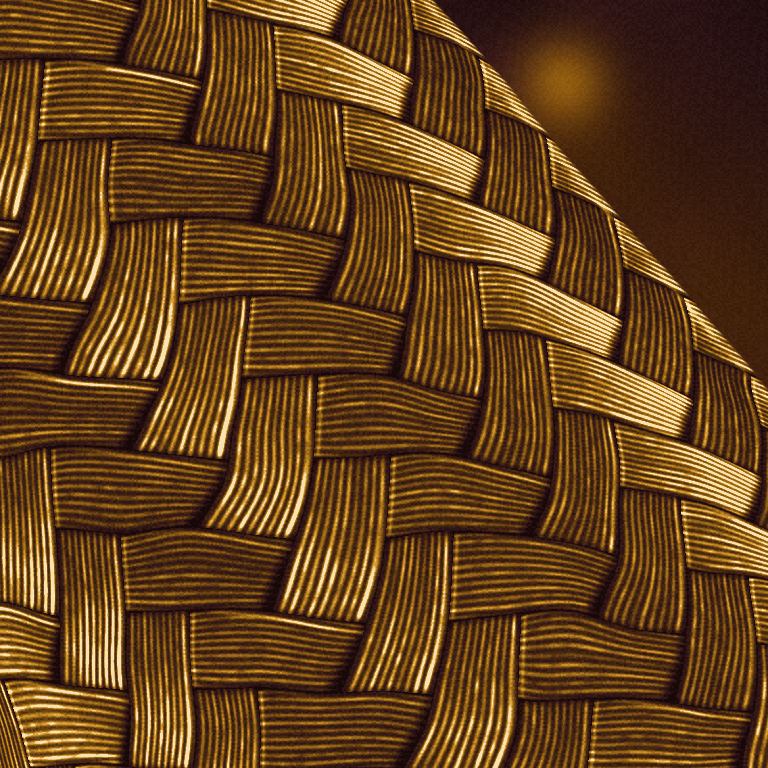
Reproduce this texture procedurally as a WebGL 1 fragment shader.

```glsl
precision highp float;
// Curved twill basket of ribbed, gilded wire strips before a dim blurred backdrop.

uniform vec2 u_resolution;

#define ROW_PITCH 0.1035   // distance between rows down the twill diagonal
#define DIAGONAL 0.8625    // sideways step of the diagonal per unit down
#define RIM 0.521          // diagonal offset of the basket's outline
#define RIBS 10.0          // wires per strip
#define BULGE 0.09         // bowing of the strips where they cross on top
#define WOBBLE 0.13        // irregularity of the weave
#define BASE 0.25          // brightness between the wires
#define RIB_GAIN 0.54      // contrast of the wires
#define GRAIN 0.13         // fine speckle
#define LAMP vec2(0.735, 0.108)

const float HALF_PI = 1.5707963;
const vec3 SOOT   = vec3(0.09, 0.03, 0.03);
const vec3 PLUM   = vec3(0.19, 0.08, 0.09);
const vec3 UMBER  = vec3(0.28, 0.16, 0.06);
const vec3 BRONZE = vec3(0.42, 0.26, 0.07);
const vec3 BRASS  = vec3(0.58, 0.39, 0.09);
const vec3 GOLD   = vec3(0.83, 0.59, 0.15);
const vec3 GLINT  = vec3(0.98, 0.89, 0.70);

float hash(vec2 p) {
  return fract(sin(dot(p, vec2(127.1, 311.7))) * 43758.5453);
}

float noise(vec2 p) {
  vec2 c = floor(p), f = fract(p);
  f = f * f * (3.0 - 2.0 * f);
  return mix(mix(hash(c), hash(c + vec2(1, 0)), f.x),
             mix(hash(c + vec2(0, 1)), hash(c + vec2(1, 1)), f.x), f.y);
}

float bump(float x, float width) {
  return exp(-x * x / (width * width));
}

// Brightness to metal colour
vec3 metal(float v) {
  vec3 c = mix(SOOT, PLUM, smoothstep(0.02, 0.18, v));
  c = mix(c, UMBER, smoothstep(0.16, 0.31, v));
  c = mix(c, BRONZE, smoothstep(0.33, 0.46, v));
  c = mix(c, BRASS, smoothstep(0.46, 0.62, v));
  c = mix(c, GOLD, smoothstep(0.64, 0.84, v));
  return mix(c, GLINT, smoothstep(0.84, 1.06, v));
}

// Parallel wires across a strip; each wire has its own brightness and wear
float wires(float across, float along, float id) {
  float x = across * RIBS;
  float wire = floor(x + 0.5);
  float ridge = pow(0.5 + 0.5 * cos(4.0 * HALF_PI * x), 1.3);
  float wear = 0.6 + 0.5 * hash(vec2(wire, id));
  return ridge * wear * (0.65 + 0.7 * noise(vec2(along * 7.0 + id, wire * 3.7)));
}

// Brightness of the weave; u counts half repeats across the diagonal
float weave(vec2 p, float offset) {
  float u = offset * (5.107 + offset * (2.477 + 3.397 * offset));
  float sag = max(u + 0.3, 0.0);
  float j = (p.y - 0.237 - 0.0039 * u - 0.0117 * sag * sag) / ROW_PITCH;
  float i = 2.0 * u + j;

  // Bow and jitter the grid
  float bow = BULGE * cos(HALF_PI * 2.0 * u);
  vec2 g = vec2(i, j);
  i += bow + WOBBLE * (noise(g * 1.3) - 0.5);
  j += bow * 0.7 + WOBBLE * (noise(g * 1.1 + 31.0) - 0.5);

  float row = floor(j + 0.5), column = floor(i);
  float h = mod(i - row + 1.0, 4.0) - 1.0;
  float tone;

  if (h < 1.0) {
    // Horizontal strip on top, two columns long
    float a = j - row;
    float id = hash(vec2(row, floor((i - row + 1.0) / 4.0)));
    float taper = a * (1.0 + 0.12 * h * h);
    float light = 0.72 * bump(u - 2.6, 0.6) * smoothstep(-0.9, 0.8, h)
                + 0.2 * bump(u - 2.0, 0.6)
                + 0.38 * smoothstep(3.3, 3.8, u)
                + 0.3 * smoothstep(-3.2, -4.2, u);
    float shade = smoothstep(0.51, 0.43, abs(a))
                * (0.1 + 0.9 * smoothstep(1.0, 0.82, h + 0.1 * a));
    shade *= 0.96 - 0.1 * h * h + 0.14 * (id - 0.5);
    shade *= 1.0 - 0.16 * bump(u + 2.0, 0.8);
    tone = (BASE + light * 0.62 + (RIB_GAIN + light * 0.8) * wires(taper, h, id * 40.0)) * shade;
    tone += 0.34 * bump(h + 0.95, 0.03) * smoothstep(0.5, 0.4, abs(a));
    tone += 0.5 * id * bump(a + 0.42 - 0.06 * h, 0.028) * smoothstep(-0.9, -0.4, h);
  } else {
    // Vertical strip on top, two rows long
    float a = i - column - 0.5;
    float v = mod(j - column + 3.5, 4.0) - 2.0;
    float id = hash(vec2(column, floor((j - column + 3.5) / 4.0)) + 17.0);
    float lower = smoothstep(-0.5, 0.9, v);
    float light = lower * (0.2 * bump(u + 1.2, 0.8) + 0.48 * bump(u + 3.0, 0.8));
    float shade = smoothstep(0.51, 0.43, abs(a)) * smoothstep(1.08, 0.9, abs(v));
    shade *= 1.0 - 0.14 * v * v + 0.14 * (id - 0.5);
    shade *= 1.0 - 0.25 * smoothstep(2.4, 3.4, u);
    tone = (BASE - 0.02 + light * 0.3 + (RIB_GAIN + 0.04 + light * 1.6) * wires(a, v, id * 50.0)) * shade;
    // Loose outer wire catching the light
    float edge = bump(a - 0.44 + 0.05 * v * v, 0.032);
    tone += edge * (0.28 + 0.6 * id * lower * bump(u + 1.0, 0.9)) * smoothstep(1.0, 0.85, abs(v));
  }
  return tone;
}

vec3 backdrop(vec2 p) {
  float warm = 0.75 * bump(length(p - vec2(0.94, 0.42)), 0.2)
             + 0.7 * bump(length(p - vec2(0.74, 0.2)), 0.12);
  vec3 c = mix(PLUM * (0.65 + 0.5 * noise(p * 9.0)), UMBER * vec3(1.05, 0.95, 0.5), min(warm, 1.0));
  return mix(c, BRASS * vec3(1.1, 1.05, 0.7), 0.85 * bump(length(p - LAMP), 0.055));
}

void main() {
  vec2 p = gl_FragCoord.xy / u_resolution;
  p.y = 1.0 - p.y;
  float offset = p.x - DIAGONAL * p.y - 0.043;
  float speckle = hash(floor(p * 400.0)) - 0.5;

  // Woven surface with a thin lit outline
  float tone = weave(p, min(offset, RIM + 0.01)) + GRAIN * speckle;
  tone += 0.5 * bump(offset - RIM + 0.012, 0.004) * noise(p * 40.0);
  float outline = RIM + 0.006 * (noise(vec2(p.y / ROW_PITCH * 2.0, 4.0)) - 0.5);
  float outside = smoothstep(-0.003, 0.003, offset - outline);

  vec3 color = mix(metal(tone), backdrop(p) + 0.3 * GRAIN * speckle, outside);
  gl_FragColor = vec4(color, 1.0);
}
```
